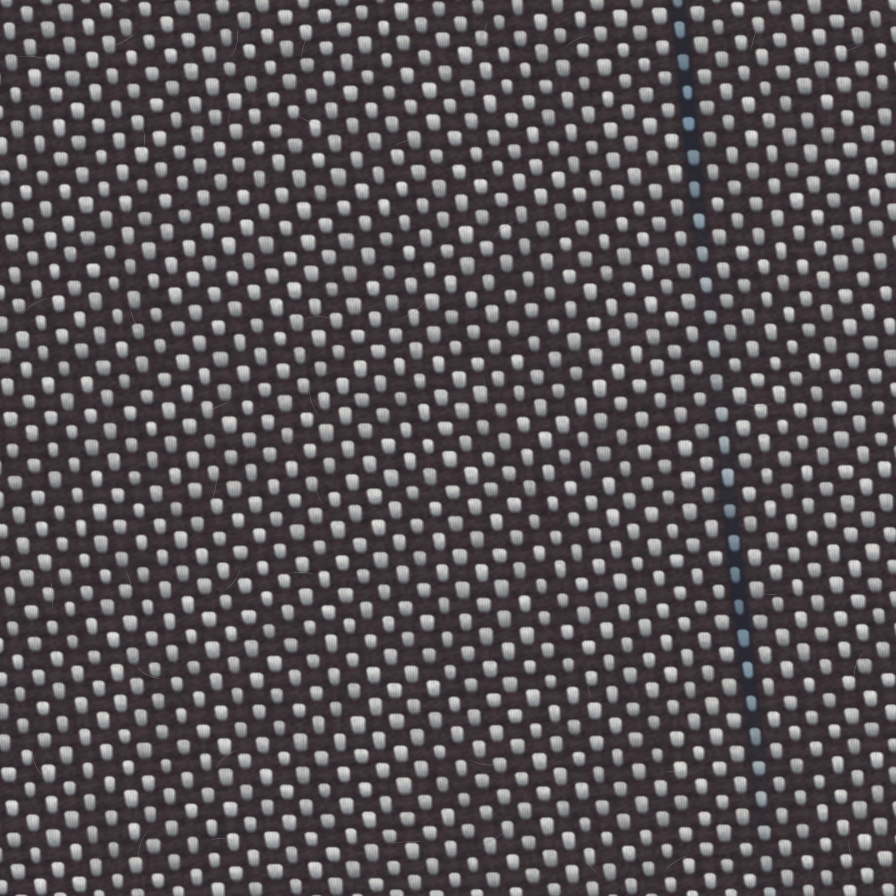
Give the GLSL for this texture, as a Shadertoy shader.

```glsl
// Dark woven cloth with pale warp stitches on a slanted lattice, about 45 columns
// by 28 stitches, and one blue warp thread. Each stitch is a tapered rounded box;
// layered sines form the dark weft, and cellular noise scatters loose fibres.

const float TAU = 6.2831853;
const vec2 ORIGIN = vec2(0.3507, 0.6580);       // centre of stitch (0, 0)
const vec2 DOWN_STEP = vec2(0.0038, -0.0358);   // next stitch on the same thread
const vec2 SIDE_STEP = vec2(0.0238, -0.01676);  // same stitch on the next thread
const vec2 STITCH_HALF = vec2(0.0066, 0.0087);  // half width and half height
const float STITCH_ROUND = 0.0046;
const float STITCH_SOFT = 0.0023;
const float TAPER = 0.13;
const float JITTER = 0.0013;
const float BLUE_COLUMN = 20.0;
const float FIBRE_CELLS = 10.0;
const float FIBRE_CHANCE = 0.35;
const float FIBRE_WIDTH = 0.0009;

const vec3 GROOVE = vec3(0.185, 0.155, 0.168);
const vec3 WEFT = vec3(0.268, 0.232, 0.242);
const vec3 NAVY = vec3(0.140, 0.150, 0.195);
const vec3 STITCH_LOW = vec3(0.47, 0.49, 0.51);
const vec3 STITCH_HIGH = vec3(0.79, 0.79, 0.78);
const vec3 STITCH_BLUE = vec3(0.41, 0.51, 0.59);
const vec3 FIBRE = vec3(0.56, 0.54, 0.54);

vec2 hash2(vec2 p) {
    vec3 h = fract(vec3(p.xyx) * vec3(0.1031, 0.1030, 0.0973));
    h += dot(h, h.yzx + 33.33);
    return fract((h.xx + h.yz) * h.zy);
}

float valueNoise(vec2 p) {
    vec2 i = floor(p), f = fract(p);
    f = f * f * (3.0 - 2.0 * f);
    vec2 e = vec2(0.0, 1.0);
    return mix(mix(hash2(i).x, hash2(i + e.yx).x, f.x),
               mix(hash2(i + e.xy).x, hash2(i + e.yy).x, f.x), f.y);
}

// Gentle unevenness of the cloth
vec2 warpCloth(vec2 p) {
    return p + 0.0011 * vec2(sin(p.y * 17.0 + 2.0 * sin(p.x * 9.0)),
                             sin(p.x * 14.0 + 1.7 * sin(p.y * 11.0)));
}

// Strength of the blue dye along its thread
float blueFade(float y) {
    return 0.6 + 0.4 * sin(y * 11.0 - 1.9);
}

// Dark weft ribs, thread grooves and fine grain; q is in lattice steps
vec3 weave(vec2 q, vec2 p) {
    float rib = 0.5 + 0.5 * cos(TAU * (2.0 * q.x + q.y));
    float thread = 0.5 + 0.5 * cos(TAU * q.y);
    float strands = sin(TAU * (6.0 * q.x + 4.0 * q.y) + 2.0 * sin(p.x * 90.0));
    float grain = valueNoise(p * 230.0) - 0.5;
    float light = 0.18 + 0.42 * rib + 0.16 * thread + 0.07 * strands + 0.6 * grain;
    vec3 color = mix(GROOVE, WEFT, light);
    color.r += 0.025 * (valueNoise(p * 120.0 + 40.0) - 0.5);
    float navy = 1.0 - smoothstep(0.25, 0.6, abs(q.y - BLUE_COLUMN));
    return mix(color, NAVY, 0.85 * navy * blueFade(p.y));
}

// Paints the stitch at a lattice node over the given colour
vec3 addStitch(vec3 color, vec2 node, vec2 p, float pixel) {
    vec2 rnd = hash2(node + 71.0);
    vec2 rndSize = hash2(node + 190.0);
    float columnSize = hash2(vec2(node.y + 300.0, 5.0)).x;
    vec2 center = ORIGIN + node.x * DOWN_STEP + node.y * SIDE_STEP;
    center += JITTER * (2.0 * rnd - 1.0);
    float blue = node.y == BLUE_COLUMN ? blueFade(p.y) : 0.0;

    vec2 halfSize = STITCH_HALF * (0.84 + 0.28 * rndSize);
    halfSize.x *= (0.9 + 0.2 * columnSize) * (1.0 - 0.12 * blue);
    vec2 d = p - center;
    float along = d.y / halfSize.y;
    d.x += 0.1 * d.y;
    d.x /= 1.0 + TAPER * clamp(along, -1.0, 1.0);
    vec2 corner = abs(d) - halfSize + STITCH_ROUND;
    float dist = length(max(corner, 0.0)) + min(max(corner.x, corner.y), 0.0) - STITCH_ROUND;
    float soft = max(STITCH_SOFT * (1.0 - 0.3 * clamp(along, -1.0, 1.0)), pixel);
    float cover = 1.0 - smoothstep(-soft, soft, dist);

    vec3 shade = mix(STITCH_LOW, STITCH_HIGH, smoothstep(-1.1, 0.6, along));
    shade *= 0.89 + 0.17 * rnd.x + 0.03 * sin(d.x * 2200.0 + TAU * rnd.y);
    shade *= 0.94 + 0.12 * valueNoise(p * 260.0);
    shade = mix(shade, STITCH_BLUE * (0.8 + 0.3 * rnd.y), 0.8 * blue);
    return mix(color, shade, cover);
}

// Short curved loose fibres, at most one per cell
float fibres(vec2 p, float pixel) {
    vec2 cell = floor(p * FIBRE_CELLS);
    vec2 rnd = hash2(cell + 13.0), shape = hash2(cell + 57.0);
    vec2 d = p - (cell + 0.35 + 0.3 * rnd) / FIBRE_CELLS;
    float angle = TAU * shape.x;
    d = mat2(cos(angle), sin(angle), -sin(angle), cos(angle)) * d;
    float bend = d.y - 30.0 * (shape.y - 0.5) * d.x * d.x;
    float line = 1.0 - smoothstep(0.0, max(FIBRE_WIDTH, pixel), abs(bend));
    float ends = 1.0 - smoothstep(0.008, 0.02, abs(d.x));
    return line * ends * step(hash2(cell + 91.0).x, FIBRE_CHANCE);
}

void mainImage(out vec4 fragColor, in vec2 fragCoord) {
    vec2 uv = fragCoord / iResolution.xy;
    float pixel = 0.8 / iResolution.y;
    vec2 p = warpCloth(uv);
    vec2 q = inverse(mat2(DOWN_STEP, SIDE_STEP)) * (p - ORIGIN);
    vec3 color = weave(q, p);
    for (int i = -1; i <= 1; i++)
        for (int j = -1; j <= 1; j++)
            color = addStitch(color, round(q) + vec2(i, j), p, pixel);
    color = mix(color, FIBRE, 0.4 * fibres(uv, pixel));
    fragColor = vec4(color, 1.0);
}
```
